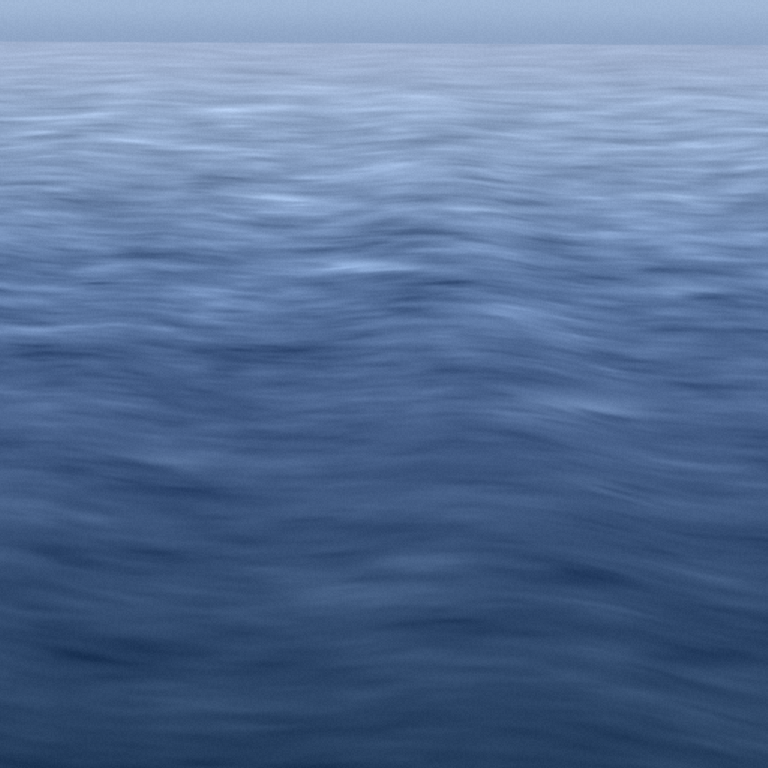
Write a three.js fragment shader that draws this texture.

```glsl
varying vec2 vUv;

const float HORIZON_LEFT = 0.946;
const float HORIZON_DROP = 0.005;
const float ROW_DENSITY = 19.0;
const float COLUMN_DENSITY = 3.4;
const float NEAR_OFFSET = 0.07;
const float RIPPLE_STRENGTH = 0.125;
const float GRAIN_STRENGTH = 0.022;

const vec3 SKY_HIGH = vec3(0.63, 0.72, 0.84);
const vec3 SKY_LOW = vec3(0.56, 0.65, 0.78);
const vec3 WATER_FAR = vec3(0.63, 0.70, 0.82);
const vec3 WATER_PALE = vec3(0.59, 0.68, 0.81);
const vec3 WATER_MID = vec3(0.37, 0.48, 0.65);
const vec3 WATER_BLUE = vec3(0.275, 0.375, 0.54);
const vec3 WATER_DEEP = vec3(0.21, 0.31, 0.455);
const vec3 WATER_NEAR = vec3(0.142, 0.24, 0.365);
const vec3 RIPPLE_TINT = vec3(0.95, 1.0, 1.05);
const vec3 GLINT_TINT = vec3(0.95, 1.0, 1.0);

vec3 hash3(vec2 p) {
  vec3 q = fract(p.xyx * vec3(0.1031, 0.1030, 0.0973));
  q += dot(q, q.yzx + 33.33);
  return fract((q.xxy + q.yzz) * q.zyx);
}

// Smooth cellular noise: one signed soft bump per cell
float cellNoise(vec2 p) {
  vec2 cell = floor(p);
  float sum = 0.0;
  for (int j = -1; j <= 1; j++) {
    for (int i = -1; i <= 1; i++) {
      vec2 id = cell + vec2(float(i), float(j));
      vec3 h = hash3(id + 80.0);
      vec2 r = p - id - 0.1 - 0.8 * h.xy;
      float k = max(0.0, 1.0 - dot(r, r) / 1.2);
      sum += (h.z * 2.0 - 1.0) * k * k * k;
    }
  }
  return sum;
}

// Layered ripples; each layer fades where its rows get too thin to show
float ripples(vec2 p, float depth) {
  float sum = 0.0;
  float gain = 0.42;
  float spacing = (depth + NEAR_OFFSET) / ROW_DENSITY;
  for (int i = 0; i < 5; i++) {
    float octave = float(i);
    sum += gain * smoothstep(0.001, 0.0045, spacing) * cellNoise(p);
    p = p * vec2(1.55, 1.6) + vec2(17.3, 9.1);
    p.y += 0.22 * sin(p.x * 1.1 + octave * 2.0);
    spacing /= 1.6;
    gain *= 0.86;
  }
  return sum;
}

// Soft flat streak with a ragged edge and a slight tilt
float streak(vec2 p, vec2 centre, vec2 size, float rough) {
  vec2 r = p - centre;
  r.y += 0.06 * r.x + rough * size.y;
  r /= size;
  return exp(-dot(r, r));
}

vec3 waterColor(float depth) {
  vec3 c = mix(WATER_FAR, WATER_PALE, smoothstep(0.0, 0.11, depth));
  c = mix(c, WATER_MID, smoothstep(0.05, 0.35, depth));
  c = mix(c, WATER_BLUE, smoothstep(0.24, 0.53, depth));
  c = mix(c, WATER_DEEP, smoothstep(0.44, 0.74, depth));
  return mix(c, WATER_NEAR, smoothstep(0.64, 0.99, depth));
}

void main() {
  vec2 p = vUv;
  float horizon = HORIZON_LEFT - HORIZON_DROP * p.x;
  float depth = max(horizon - p.y, 0.0);

  // Perspective: rows crowd together towards the horizon
  float slant = 0.07 * (p.x - 0.5) * smoothstep(0.08, 0.6, depth);
  vec2 surface;
  surface.x = (p.x - 0.5) * COLUMN_DENSITY / (depth + 0.22);
  surface.y = ROW_DENSITY * log(depth - slant + NEAR_OFFSET);
  surface.y += 0.25 * sin(surface.x * 1.3 + 0.8) + 0.12 * sin(surface.x * 2.9);
  float wave = ripples(surface, depth);

  float strength = RIPPLE_STRENGTH * mix(0.5, 1.0, smoothstep(0.0, 0.12, depth));
  strength *= mix(1.0, 0.5, smoothstep(0.25, 0.6, depth));
  vec3 water = waterColor(depth);
  water += RIPPLE_TINT * strength * (wave + 0.25 * wave * abs(wave));

  // Broad pale crests and dark troughs
  float rough = wave * 0.9;
  float crest = 0.17 * streak(p, vec2(0.355, 0.743), vec2(0.055, 0.005), rough);
  crest += 0.20 * streak(p, vec2(0.485, 0.654), vec2(0.065, 0.007), rough);
  crest += 0.17 * streak(p, vec2(0.875, 0.743), vec2(0.060, 0.005), rough);
  crest += 0.14 * streak(p, vec2(0.640, 0.726), vec2(0.060, 0.005), rough);
  crest += 0.11 * streak(p, vec2(0.890, 0.624), vec2(0.065, 0.009), rough);
  crest += 0.12 * streak(p, vec2(0.755, 0.473), vec2(0.100, 0.014), rough);
  crest += 0.08 * streak(p, vec2(0.220, 0.400), vec2(0.065, 0.011), rough);
  crest += 0.06 * streak(p, vec2(0.760, 0.370), vec2(0.080, 0.011), rough);
  crest -= 0.06 * streak(p, vec2(0.260, 0.356), vec2(0.090, 0.009), rough);
  crest -= 0.06 * streak(p, vec2(0.760, 0.245), vec2(0.090, 0.011), rough);
  crest -= 0.06 * streak(p, vec2(0.910, 0.145), vec2(0.070, 0.011), rough);
  water += GLINT_TINT * crest;

  // Hazy sky meets the water at a soft line
  vec3 sky = mix(SKY_LOW, SKY_HIGH, smoothstep(horizon, 1.0, p.y));
  vec3 color = mix(water, sky, smoothstep(-0.0015, 0.0015, p.y - horizon));

  float grain = hash3(floor(p * 512.0)).x - 0.5;
  gl_FragColor = vec4(color + GRAIN_STRENGTH * grain, 1.0);
}
```
